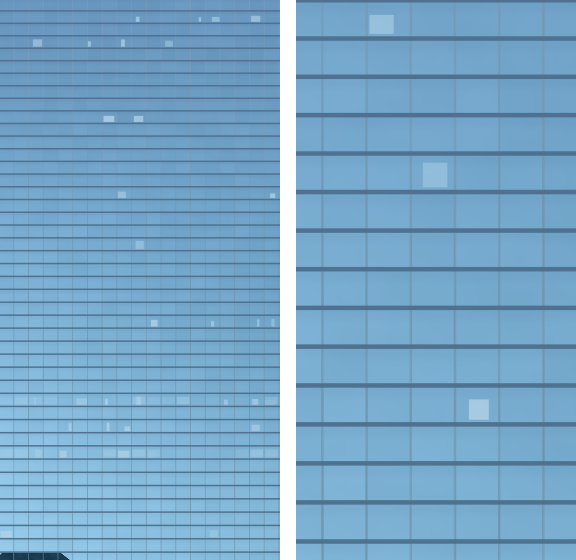
Left: the whole. Right: its middle third, enlarged.
Write a Shadertoy shader that draws this pattern.

```glsl
// Blue glass tower facade: 19 columns by 43 floors of panes, dark floor lines, a few pale blinds.

// All lengths are fractions of the canvas height; depth is measured from the top.
const float COLUMN_PITCH = 0.0263;
const float COLUMN_START = -0.0017;
const float FIRST_FLOOR = 0.0195;
const float FLOOR_PITCH = 0.02214;
const float FLOOR_GROWTH = 0.0000207;

float hash(vec2 cell, float seed) {
    vec3 q = fract(vec3(cell.xyx + seed) * vec3(0.1031, 0.1130, 0.0973));
    q += dot(q, q.yzx + 33.33);
    return fract((q.x + q.y) * q.z);
}

// Layered sines: slow unevenness of the reflected sky, about -1 to 1.
float ripple(vec2 p) {
    float sum = 0.0, gain = 0.5;
    for (int i = 0; i < 4; i++) {
        sum += gain * sin(p.x + 1.7 * sin(p.y)) * cos(p.y * 0.8 - p.x * 0.3);
        p = mat2(1.6, 1.2, -1.2, 1.6) * p + 2.3;
        gain *= 0.55;
    }
    return sum;
}

// Share of a pixel covered by a band centred on zero.
float bandCover(float offset, float width, float px) {
    float low = max(offset - 0.5 * px, -0.5 * width);
    float high = min(offset + 0.5 * px, 0.5 * width);
    return max(high - low, 0.0) / px;
}

float boxCover(vec2 offset, vec2 size, float px) {
    return bandCover(offset.x, size.x, px) * bandCover(offset.y, size.y, px);
}

// Floor coordinate at a depth: floors grow slightly taller downwards.
float floorAt(float depth) {
    float root = sqrt(FLOOR_PITCH * FLOOR_PITCH + 4.0 * FLOOR_GROWTH * (depth - FIRST_FLOOR));
    return (root - FLOOR_PITCH) / (2.0 * FLOOR_GROWTH);
}

vec3 skyReflection(float x, float depth) {
    vec3 top = vec3(0.415, 0.595, 0.750);
    vec3 middle = vec3(0.462, 0.665, 0.805);
    vec3 bottom = vec3(0.550, 0.755, 0.885);
    vec3 sky = mix(top, middle, smoothstep(0.0, 0.5, depth));
    sky = mix(sky, bottom, smoothstep(0.42, 1.0, depth));
    return sky + (0.25 - x) * 0.13 * smoothstep(0.1, 0.6, depth);
}

// Pale blind standing at the foot of a pane, only on occupied floors.
float blindCover(vec2 cell, vec2 inPane, vec2 pane, float px) {
    float storey = mod(cell.y, 16.0);
    float occupied = float(storey == 0.0 || storey == 8.0 || storey == 2.0 || storey == 14.0);
    float chance = 0.13 + 0.06 * step(28.0, cell.y);
    float shown = occupied * step(hash(cell, 7.0), chance);
    vec2 size = pane * vec2(mix(0.15, 0.75, hash(cell, 19.0)), mix(0.35, 0.65, hash(cell, 31.0)));
    vec2 centre = vec2(mix(0.5 * size.x, pane.x - 0.5 * size.x, hash(cell, 43.0)),
                       pane.y * 0.88 - 0.5 * size.y);
    return shown * boxCover(inPane - centre, size, px) * mix(0.3, 0.85, hash(cell, 59.0));
}

// Faint run of lit panes along a lower floor.
float litBank(vec2 cell, vec2 inPane, vec2 pane, float px) {
    float lowFloor = float(cell.y == 30.0 || cell.y == 34.0);
    float run = smoothstep(0.1, 0.5, sin(cell.x * 0.7 + cell.y * 1.9));
    vec2 size = pane * vec2(0.85, 0.55);
    return lowFloor * run * boxCover(inPane - pane * vec2(0.5, 0.55), size, px)
         * mix(0.1, 0.4, hash(cell, 71.0));
}

// Dark roof reflected at the foot of the facade, with sloping shoulders.
float roofCover(float x, float depth, float px) {
    float shoulder = 0.108 + (depth - 0.987) * 1.3;
    float side = clamp((shoulder - x) / px + 0.5, 0.0, 1.0);
    float leftSlope = clamp((x + depth - 0.991) / px + 0.5, 0.0, 1.0);
    return side * leftSlope * clamp((depth - 0.987) / px + 0.5, 0.0, 1.0);
}

void mainImage(out vec4 fragColor, in vec2 fragCoord) {
    float px = 1.0 / iResolution.y;
    vec2 p = fragCoord * px;
    float depth = 1.0 - p.y;

    // Pane grid
    vec2 grid = vec2((p.x - COLUMN_START) / COLUMN_PITCH, floorAt(depth));
    vec2 cell = floor(grid);
    vec2 pane = vec2(COLUMN_PITCH, FLOOR_PITCH + 2.0 * FLOOR_GROWTH * grid.y);
    vec2 inPane = fract(grid) * pane;
    vec2 toLine = (fract(grid + 0.5) - 0.5) * pane;

    // Glass: sky, slow ripple, tint per pane, shaded head of each floor
    vec3 color = skyReflection(p.x, depth);
    color += 0.010 * ripple(p * vec2(34.0, 48.0));
    color += 0.018 * (hash(cell, 3.0) - 0.5);
    color -= 0.016 * (1.0 - smoothstep(0.15, 0.45, fract(grid.y)));

    // Blinds and lit panes
    float pale = max(blindCover(cell, inPane, pane, px), litBank(cell, inPane, pane, px));
    color = mix(color, vec3(0.70, 0.83, 0.91), pale);

    // Reflected roof
    float roofTone = 0.04 * ripple(p * 160.0);
    color = mix(color, vec3(0.10, 0.23, 0.31) + roofTone, roofCover(p.x, depth, px));

    // Thin mullions, then dark floor lines
    vec3 mullion = mix(vec3(0.49, 0.61, 0.74), vec3(0.43, 0.57, 0.66), smoothstep(0.1, 0.6, depth));
    float mullionFade = mix(0.5, 0.9, hash(cell, 83.0));
    color = mix(color, mullion, bandCover(toLine.x, 0.0015, px) * mullionFade);
    vec3 floorLine = mix(vec3(0.31, 0.43, 0.56), vec3(0.29, 0.43, 0.53), depth);
    color = mix(color, floorLine, bandCover(toLine.y, 0.0027, px) * 0.93);

    fragColor = vec4(color, 1.0);
}
```
